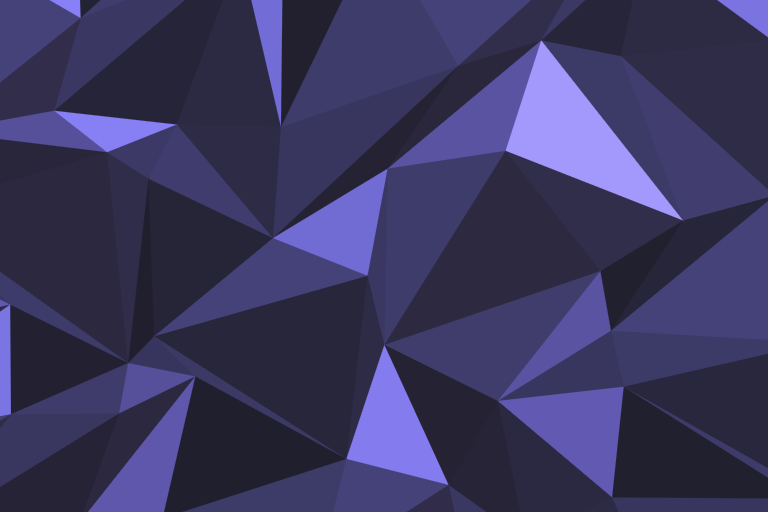
Give the GLSL for this background, as a Shadertoy shader.

```glsl
// Low-poly mosaic of flat indigo facets, mostly dark with a few bright ones.
// A jittered grid is split into triangles; an even-spread sequence ranks each
// triangle, and the rank selects a shade so every tone keeps its share.
#define DENSITY 4.4
#define JITTER 0.94
#define GRID_OFFSET vec2(0.3, 0.3)
#define SEED vec2(17.3, 41.7)
#define RANK_PHASE 0.123
#define RANK_STEP vec2(0.755, 0.570)
#define RANK_SPLIT 0.382
#define EDGE_PIXELS 1.1

vec2 hash22(vec2 p) {
    vec3 q = fract(vec3(p.xyx) * vec3(0.1031, 0.1030, 0.0973));
    q += dot(q, q.yzx + 33.33);
    return fract((q.xx + q.yz) * q.zy);
}

float cross2(vec2 a, vec2 b) { return a.x * b.y - a.y * b.x; }

// Grid corner moved at random; staying inside its own box keeps quads simple
vec2 corner(vec2 id) {
    return id + (hash22(id + SEED) - 0.5) * JITTER;
}

// Positive on the left of the line from a to b
float sideDistance(vec2 p, vec2 a, vec2 b) {
    return cross2(b - a, p - a) / max(length(b - a), 1e-4);
}

// Signed distance to a counter-clockwise triangle, positive inside
float triangleInside(vec2 p, vec2 a, vec2 b, vec2 c) {
    return min(sideDistance(p, a, b),
               min(sideDistance(p, b, c), sideDistance(p, c, a)));
}

// True when the diagonal a-c lies inside the quad a, b, c, d
bool diagonalFits(vec2 a, vec2 b, vec2 c, vec2 d) {
    return cross2(c - a, b - a) < 0.0 && cross2(c - a, d - a) > 0.0;
}

// Rank 0..1 to facet colour, from near black to pale violet
vec3 facetColor(float rank) {
    if (rank < 0.43)
        return mix(vec3(0.125, 0.12, 0.17), vec3(0.195, 0.18, 0.30), rank / 0.43);
    if (rank < 0.76)
        return mix(vec3(0.215, 0.205, 0.36), vec3(0.255, 0.245, 0.44),
                   (rank - 0.43) / 0.33);
    if (rank < 0.82) return vec3(0.27, 0.26, 0.48);
    if (rank < 0.90)
        return mix(vec3(0.33, 0.305, 0.59), vec3(0.385, 0.355, 0.70),
                   (rank - 0.82) / 0.08);
    if (rank < 0.985)
        return mix(vec3(0.43, 0.405, 0.81), vec3(0.55, 0.52, 0.99),
                   (rank - 0.90) / 0.085);
    return vec3(0.64, 0.60, 0.99);
}

void mainImage(out vec4 fragColor, in vec2 fragCoord) {
    float scale = DENSITY / iResolution.y;
    vec2 p = fragCoord * scale + GRID_OFFSET;
    float edge = EDGE_PIXELS * scale;
    vec2 home = floor(p);
    vec4 sum = vec4(0.0);

    for (int y = -1; y <= 1; y++)
    for (int x = -1; x <= 1; x++) {
        vec2 id = home + vec2(x, y);
        vec2 a = corner(id);
        vec2 b = corner(id + vec2(1.0, 0.0));
        vec2 c = corner(id + vec2(1.0, 1.0));
        vec2 d = corner(id + vec2(0.0, 1.0));

        // Pick a random diagonal, unless only one of them is inside
        bool fitsAC = diagonalFits(a, b, c, d);
        bool fitsBD = diagonalFits(b, c, d, a);
        bool preferBD = hash22(id + SEED.yx).x > 0.5;
        if (!fitsAC || (fitsBD && preferBD)) {
            vec2 first = a;
            a = b; b = c; c = d; d = first;
        }

        // Coverage of both halves, so shared edges blend smoothly
        float rank = dot(id, RANK_STEP) + RANK_PHASE;
        float w0 = clamp(triangleInside(p, a, b, c) / edge + 0.5, 0.0, 1.0);
        float w1 = clamp(triangleInside(p, a, c, d) / edge + 0.5, 0.0, 1.0);
        sum += w0 * vec4(facetColor(fract(rank)), 1.0);
        sum += w1 * vec4(facetColor(fract(rank + RANK_SPLIT)), 1.0);
    }
    fragColor = vec4(sum.rgb / max(sum.a, 1e-4), 1.0);
}
```
